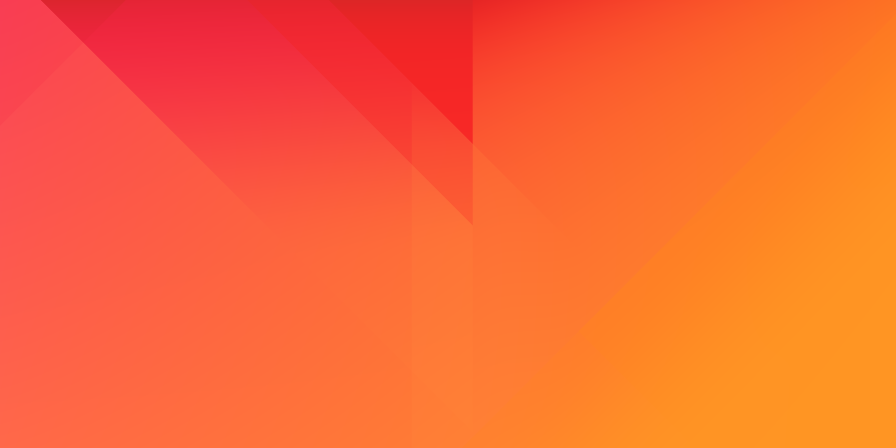
Give the GLSL for this background, as a Shadertoy shader.

```glsl
// Overlapping translucent diagonal panels over a warm red-to-orange gradient.

const vec3 ROSE    = vec3(0.98, 0.26, 0.34);
const vec3 CORAL   = vec3(1.00, 0.41, 0.29);
const vec3 ORANGE  = vec3(1.00, 0.51, 0.14);
const vec3 TANGERINE = vec3(1.00, 0.52, 0.11);
const vec3 AMBER   = vec3(1.00, 0.59, 0.14);
const vec3 CRIMSON = vec3(0.95, 0.11, 0.25);
const vec3 SCARLET = vec3(0.97, 0.14, 0.14);
const vec3 MAROON  = vec3(0.83, 0.15, 0.15);
const vec3 PEACH   = vec3(1.00, 0.56, 0.24);

// Antialiased coverage of the side where the distance is positive.
float side(float dist, float pixel) {
    return smoothstep(-0.5 * pixel, 0.5 * pixel, dist);
}

// Half plane to the right of a falling 45 degree line that starts at x = start.
float fallingSide(vec2 p, float start, float pixel) {
    return side((p.x - p.y - start) * 0.70711, pixel);
}

// Half plane to the right of a rising 45 degree line that meets the top at x = start.
float risingSide(vec2 p, float start, float pixel) {
    return side((p.x + p.y - start) * 0.70711, pixel);
}

// Blend of four corner colours, with green rising later and blue falling sooner.
vec3 cornerGradient(vec2 uv) {
    vec3 across = pow(vec3(uv.x), vec3(1.0, 1.2, 0.8));
    return mix(mix(ROSE, ORANGE, across), mix(CORAL, AMBER, across), uv.y);
}

// Red panels that hang from the top, left of the central fold.
vec3 paintLeftPanels(vec3 color, vec2 p, float pixel) {
    float wide   = fallingSide(p, 0.091, pixel);
    float middle = fallingSide(p, 0.552, pixel);
    float narrow = fallingSide(p, 0.734, pixel);
    float corner = 1.0 - risingSide(p, 0.281, pixel);

    color = mix(color, CRIMSON, wide * 0.90 * (1.0 - smoothstep(-0.10, 0.58, p.y)));
    color = mix(color, PEACH, wide * 0.08 * smoothstep(0.45, 0.95, p.y));
    color = mix(color, SCARLET, middle * mix(0.45, 0.32, smoothstep(0.0, 0.5, p.y)));
    color = mix(color, SCARLET, narrow * 0.82);
    color = mix(color, CRIMSON, corner * 0.14);

    // Shadow along the top edge
    float shade = exp(-13.0 * p.y) * mix(0.45, 0.75, max(corner, narrow));
    return mix(color, MAROON, shade * wide);
}

// Red glow spreading right from the fold, with a pale wedge beneath it.
vec3 paintRightGlow(vec3 color, vec2 p, float fold, float pixel) {
    float reach = max(p.x - fold, 0.0);
    color = mix(color, SCARLET, exp(-4.4 * p.y - 1.9 * reach));
    color = mix(color, MAROON, 0.5 * exp(-15.0 * p.y - 4.0 * reach));
    float wedge = 1.0 - fallingSide(p, 0.734, pixel);
    float fade = 1.0 - smoothstep(1.08, 1.32, p.x);
    return mix(color, PEACH, wedge * fade * 0.18);
}

// Saturated orange planes at the lower right, brightening toward the corner.
vec3 paintOrangePlanes(vec3 color, vec2 p, float pixel) {
    float plane = risingSide(p, 2.031, pixel);
    float upper = fallingSide(p, 0.552, pixel);
    float strength = mix(0.22, 0.45, upper) * mix(0.5, 1.0, smoothstep(0.0, 0.6, p.y));
    color = mix(color, TANGERINE, plane * strength);
    return mix(color, AMBER, plane * 0.85 * smoothstep(2.05, 2.60, p.x + p.y));
}

void mainImage(out vec4 fragColor, in vec2 fragCoord) {
    float pixel = 1.0 / iResolution.y;
    // Height is one unit, measured downward from the top edge.
    vec2 p = vec2(fragCoord.x, iResolution.y - fragCoord.y) * pixel;
    vec2 uv = vec2(fragCoord.x / iResolution.x, p.y);
    float fold = 1.055;

    // Two halves meeting at the vertical fold
    vec3 base = cornerGradient(uv);
    vec3 left = paintLeftPanels(base, p, pixel);
    vec3 right = paintRightGlow(base, p, fold, pixel);
    vec3 color = mix(left, right, side(p.x - fold, pixel));

    // Faint vertical strip left of the fold
    float strip = side(p.x - 0.919, pixel) * (1.0 - side(p.x - fold, pixel));
    strip *= 1.0 - fallingSide(p, 0.734, pixel);
    color = mix(color, PEACH, strip * 0.14 * smoothstep(0.12, 0.35, p.y));

    fragColor = vec4(paintOrangePlanes(color, p, pixel), 1.0);
}
```
